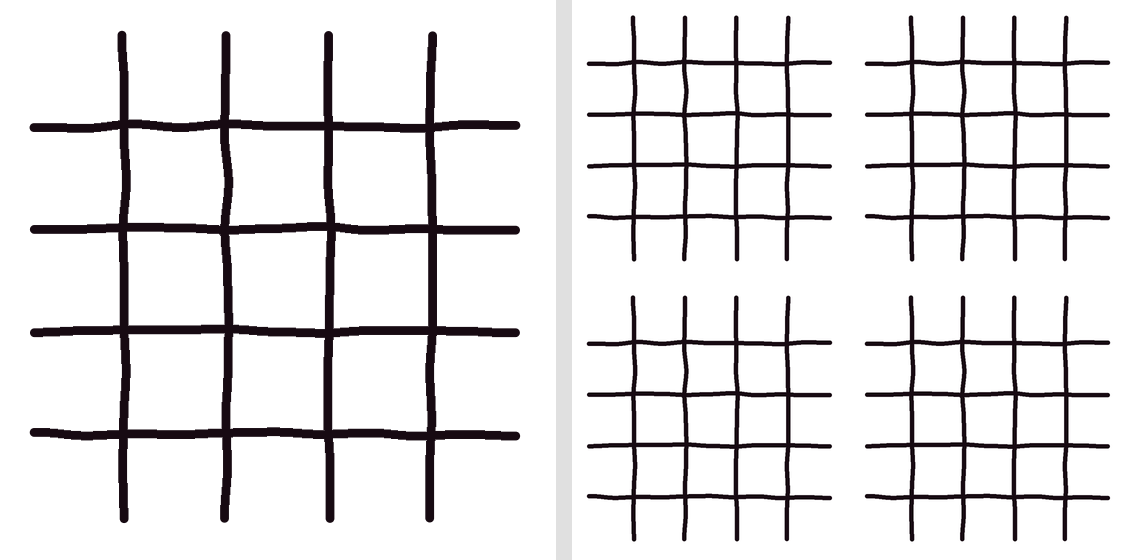
Left: one tile. Right: repeated 2 by 2.
A Shadertoy shader for this pattern:

```glsl
// Hand-drawn lattice: four upright and four level ink strokes with round ends on white.
#define LINES 4
#define SPACING 0.1845
#define HALF_LENGTH 0.4345
#define LENGTH_JITTER 0.002
#define SHIFT 0.0055
#define RADIUS 0.0079
#define WOBBLE 0.0042
#define KNOT_GAP 0.085
#define BRUSH_STEP 0.0013
#define INK vec3(0.09, 0.04, 0.07)
#define PAPER vec3(1.0)

// Sine-free hash, 0 to 1
float hash(vec2 p) {
    vec3 q = fract(vec3(p.xyx) * 0.1031);
    q += dot(q, q.yzx + 33.33);
    return fract((q.x + q.y) * q.z);
}

// Sideways drift of a stroke, in small steps like a coarse brush
float drift(float along, float seed) {
    float t = along / KNOT_GAP + 20.0;
    float knot = floor(t);
    float a = hash(vec2(knot, seed));
    float b = hash(vec2(knot + 1.0, seed));
    float offset = (mix(a, b, smoothstep(0.0, 1.0, t - knot)) * 2.0 - 1.0) * WOBBLE;
    return round(offset / BRUSH_STEP) * BRUSH_STEP;
}

// Distance to one wavering stroke; q.x runs along it, q.y across it
float strokeDistance(vec2 q, float seed) {
    float reach = HALF_LENGTH + (hash(vec2(seed, 7.0)) * 2.0 - 1.0) * LENGTH_JITTER;
    float along = clamp(q.x, -reach, reach);
    return length(vec2(q.x - along, q.y - drift(along, seed))) - RADIUS;
}

void mainImage(out vec4 fragColor, in vec2 fragCoord) {
    // Centred, with the shorter side as unit; the blank margin closes the tile
    float unit = min(iResolution.x, iResolution.y);
    vec2 p = (fragCoord - 0.5 * iResolution.xy) / unit;

    // Nearest stroke of both directions
    float d = 1.0;
    for (int i = 0; i < LINES; i++) {
        float centre = (float(i) - 0.5 * float(LINES - 1)) * SPACING;
        float seed = float(i) * 3.0 + 11.0;
        vec2 upright = vec2(p.y - SHIFT, p.x - centre);
        vec2 level = vec2(-p.x - SHIFT, p.y - centre);
        d = min(d, strokeDistance(upright, seed));
        d = min(d, strokeDistance(level, seed + 40.0));
    }

    // One pixel of edge smoothing
    float ink = clamp(0.5 - d * unit, 0.0, 1.0);
    fragColor = vec4(mix(PAPER, INK, ink), 1.0);
}
```
